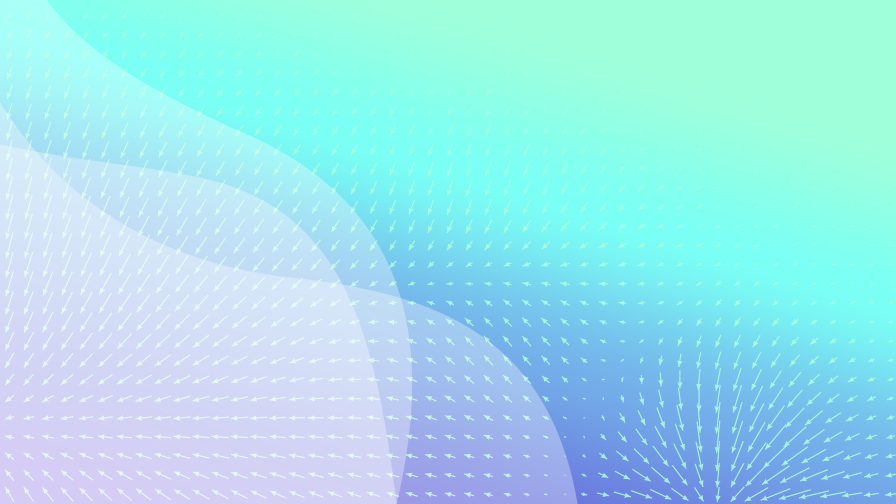
Give the GLSL for this background, as a Shadertoy shader.

```glsl
#define MINT vec3(0.62, 1.0, 0.86)
#define CYAN vec3(0.48, 1.0, 0.96)
#define BLUE vec3(0.46, 0.71, 0.92)
#define INDIGO vec3(0.41, 0.42, 0.86)
#define VIOLET vec3(0.46, 0.33, 0.87)
#define ARROW_COLOR vec3(0.68, 1.0, 0.86)
#define VEIL_ALPHA 0.33
#define CELL 0.038
#define SHAFT 0.0012
#define HEAD 0.012

// Height above the tilted cyan band
float bandHeight(vec2 p) {
    return p.y - 0.945 + 0.305 * p.x;
}

vec3 backdrop(float h) {
    vec3 color = mix(CYAN, MINT, smoothstep(-0.02, 0.32, h));
    color = mix(color, BLUE, smoothstep(0.0, 0.34, -h));
    color = mix(color, INDIGO, smoothstep(0.25, 0.72, -h));
    return mix(color, VIOLET, smoothstep(0.6, 0.95, -h));
}

vec2 bezier(vec2 a, vec2 b, vec2 c, vec2 d, float t) {
    float s = 1.0 - t;
    return s * s * s * a + 3.0 * s * s * t * b + 3.0 * s * t * t * c + t * t * t * d;
}

// Signed distance to a falling curve, positive on its left
float curveSide(vec2 p, vec2 a, vec2 b, vec2 c, vec2 d) {
    float lo = 0.0, hi = 1.0;
    for (int i = 0; i < 14; i++) {
        float mid = 0.5 * (lo + hi);
        if (bezier(a, b, c, d, mid).y > p.y) lo = mid;
        else hi = mid;
    }
    float t = 0.5 * (lo + hi), s = 1.0 - t;
    vec2 tangent = s * s * (b - a) + 2.0 * s * t * (c - b) + t * t * (d - c);
    return (bezier(a, b, c, d, t).x - p.x) * abs(tangent.y) / length(tangent);
}

// Coverage of a veil bounded by two joined curves
float veil(vec2 p, float px, vec2 a, vec2 b, vec2 c, vec2 joint, vec2 e, vec2 f, vec2 g) {
    float side = p.y > joint.y ? curveSide(p, a, b, c, joint) : curveSide(p, joint, e, f, g);
    return smoothstep(-0.7 * px, 0.7 * px, side);
}

// Vector field made of soft sinks, stretched along the axes
vec2 pull(vec2 p, vec2 center, vec2 radius, vec2 strength) {
    vec2 q = (center - p) / radius;
    return strength * q * exp(-dot(q, q));
}

vec2 flow(vec2 p) {
    return vec2(-0.008, -0.001)
        + pull(p, vec2(-0.1, 0.155), vec2(0.75, 0.5), vec2(0.06, 0.12))
        + pull(p, vec2(0.99, 0.475), vec2(0.28, 0.22), vec2(0.015, 0.06))
        + pull(p, vec2(1.435, -0.03), vec2(0.2, 0.24), vec2(0.13, 0.15));
}

float arrowDistance(vec2 q, vec2 v) {
    float len = max(length(v), 0.001);
    vec2 dir = v / len;
    float toTip = 0.5 * len - dot(q, dir);
    float across = abs(dot(q, vec2(-dir.y, dir.x)));
    float headLen = min(HEAD, 0.7 * len);
    float shaft = max(abs(toTip - 0.5 * len) - 0.5 * len, across - SHAFT);
    float head = max(0.92 * (across - 0.42 * toTip), toTip - headLen);
    return min(shaft, head);
}

float arrows(vec2 p, float px) {
    float nearest = 1.0;
    vec2 cell = floor(p / CELL);
    for (int j = -1; j <= 1; j++)
    for (int i = -1; i <= 1; i++) {
        vec2 center = (cell + vec2(i, j) + 0.5) * CELL;
        nearest = min(nearest, arrowDistance(p - center, flow(center)));
    }
    return 1.0 - smoothstep(-0.6 * px, 0.6 * px, nearest);
}

void mainImage(out vec4 fragColor, in vec2 fragCoord) {
    float px = 1.0 / iResolution.y;
    vec2 p = fragCoord * px;
    float h = bandHeight(p);
    vec3 color = backdrop(h);

    // Arrows fade out above the band
    float arrowAlpha = mix(0.85, 0.4, smoothstep(-0.15, 0.25, h));
    color = mix(color, ARROW_COLOR, arrowAlpha * arrows(p, px));

    // Overlapping white veils
    float upper = veil(p, px, vec2(0.093, 1.0), vec2(0.174, 0.889), vec2(0.312, 0.815),
        vec2(0.463, 0.745), vec2(0.775, 0.618), vec2(0.875, 0.375), vec2(0.787, 0.0));
    float lower = veil(p, px, vec2(-0.023, 0.838), vec2(0.093, 0.618), vec2(0.301, 0.479),
        vec2(0.579, 0.449), vec2(0.856, 0.419), vec2(1.088, 0.34), vec2(1.146, 0.0));
    float inner = veil(p, px, vec2(-0.023, 0.72), vec2(0.139, 0.678), vec2(0.301, 0.674),
        vec2(0.44, 0.637), vec2(0.683, 0.56), vec2(0.745, 0.34), vec2(0.787, 0.0));
    color = mix(color, vec3(1.0), VEIL_ALPHA * upper);
    color = mix(color, vec3(1.0), VEIL_ALPHA * lower);
    color = mix(color, vec3(1.0), VEIL_ALPHA * inner);

    fragColor = vec4(color, 1.0);
}
```
